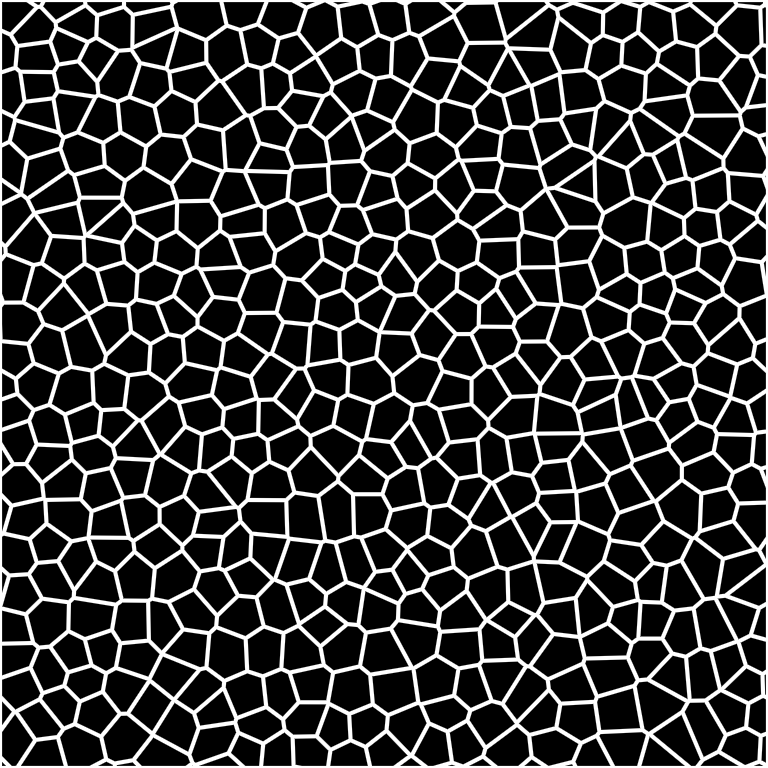
A WebGL 2 fragment shader for this pattern:

```glsl
#version 300 es
precision highp float;
// Draws a white net of evenly spread Voronoi cell walls on black, with a thin frame.

#define COLUMNS 20.0        // cells across the canvas
#define ROW_HEIGHT 0.866    // row spacing, in column widths
#define JITTER 0.85         // random spread of the cell centres
#define REPULSION 0.5       // how strongly close centres part
#define LINE_WIDTH 0.0054   // wall thickness, in canvas units
#define EDGE_SOFTNESS 1.1   // width of the smoothed edge, in pixels
#define SEED 17.0
#define WALL_COLOR vec3(1.0)
#define CELL_COLOR vec3(0.0)

uniform vec2 u_resolution;
out vec4 fragColor;

vec2 hash2(vec2 p) {
    vec3 q = fract(vec3(p.xyx + SEED) * vec3(0.1031, 0.1030, 0.0973));
    q += dot(q, q.yzx + 33.33);
    return fract((q.xx + q.yz) * q.zy);
}

// Jittered centre on a staggered grid
vec2 rawSite(vec2 cell) {
    float stagger = 0.5 * mod(cell.y, 2.0) - 0.25;
    vec2 center = vec2(cell.x + 0.5 + stagger, (cell.y + 0.5) * ROW_HEIGHT);
    return center + JITTER * (hash2(cell) - 0.5);
}

// Centre pushed away from neighbours that are too close
vec2 relaxedSite(vec2 cell) {
    vec2 site = rawSite(cell);
    vec2 push = vec2(0.0);
    for (int y = -1; y <= 1; y++) {
        for (int x = -1; x <= 1; x++) {
            if (x == 0 && y == 0) continue;
            vec2 away = site - rawSite(cell + vec2(x, y));
            float gap = max(length(away), 0.001);
            push += away / gap * max(1.0 - gap, 0.0);
        }
    }
    return site + 0.5 * REPULSION * push;
}

// Distance from p to the nearest Voronoi wall
float wallDistance(vec2 p) {
    vec2 home = floor(p / vec2(1.0, ROW_HEIGHT));
    vec2 offsets[25];
    vec2 nearest = vec2(100.0);
    for (int i = 0; i < 25; i++) {
        vec2 cell = home + vec2(i % 5 - 2, i / 5 - 2);
        offsets[i] = relaxedSite(cell) - p;
        if (dot(offsets[i], offsets[i]) < dot(nearest, nearest)) nearest = offsets[i];
    }
    float wall = 100.0;
    for (int i = 0; i < 25; i++) {
        vec2 across = offsets[i] - nearest;
        float span = length(across);
        if (span > 0.0001) {
            wall = min(wall, dot(0.5 * (offsets[i] + nearest), across / span));
        }
    }
    return wall;
}

void main() {
    float side = min(u_resolution.x, u_resolution.y);
    vec2 uv = gl_FragCoord.xy / side;

    // Cell walls joined with the canvas frame
    vec2 border = min(uv, u_resolution / side - uv);
    float dist = min(wallDistance(uv * COLUMNS) / COLUMNS, min(border.x, border.y));

    // Antialiased stroke
    float softness = EDGE_SOFTNESS / side;
    float ink = clamp((0.5 * LINE_WIDTH - dist) / softness + 0.5, 0.0, 1.0);
    fragColor = vec4(mix(CELL_COLOR, WALL_COLOR, ink), 1.0);
}
```
